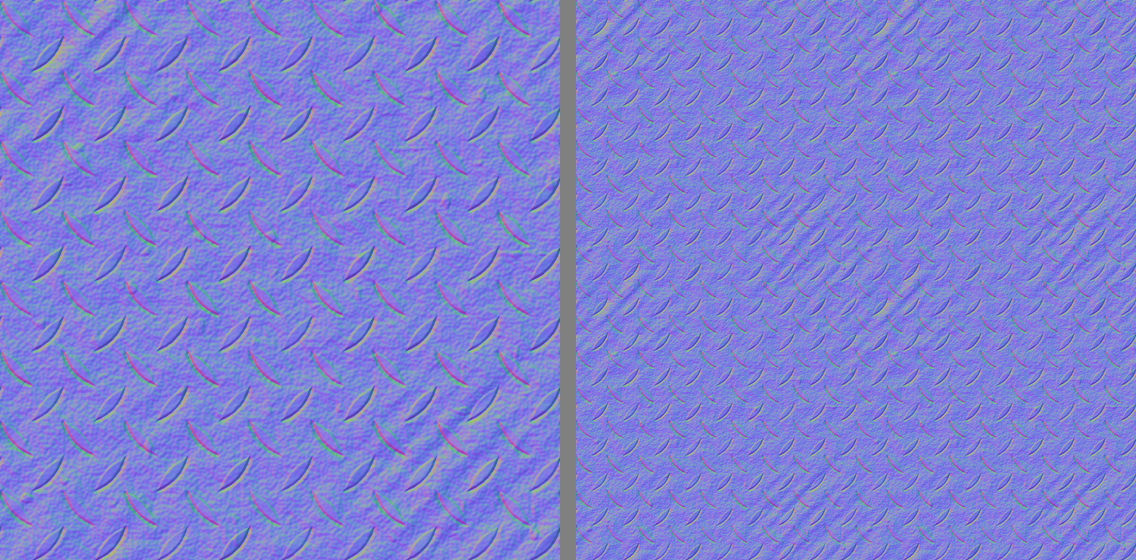
Left: one tile. Right: repeated 2 by 2.
This texture map is drawn by a three.js fragment shader. Its source:

```glsl
varying vec2 vUv;

// Lug layout, in cells and canvas units
const vec2 GRID = vec2(9.0, 8.0);
const vec2 FALLING_CENTRE = vec2(0.266, 0.74);
const vec2 RISING_CENTRE = vec2(0.768, 0.232);
const vec2 LUG_AXIS = vec2(0.667, 0.745);
const float LUG_HALF_LENGTH = 0.0425;
const float LUG_HALF_WIDTH = 0.0112;

// Lug relief
const float RIM_HEIGHT = 0.0042;
const float RIM_INNER = 0.0025;
const float RIM_OUTER = 0.0036;
const float FACE_SLOPE = 0.15;
const float FACE_EDGE = 0.0055;
const float LUG_GRAIN = 0.45;

// Plate surface
const vec2 FINE_GRAIN = vec2(148.0, 156.0);
const vec2 COARSE_GRAIN = vec2(64.0, 69.0);
const vec2 BROAD_WAVES = vec2(16.0, 19.0);
const float FINE_HEIGHT = 0.0015;
const float COARSE_HEIGHT = 0.0021;
const float BROAD_HEIGHT = 0.0065;
const vec2 DENT_CELLS = vec2(32.0, 32.0);
const float DENT_DEPTH = 0.003;
const vec2 STREAK_CELLS = vec2(22.0, 3.0);
const float STREAK_HEIGHT = 0.008;
const vec2 WORN_A = vec2(0.12, 0.87);
const vec2 WORN_B = vec2(0.86, 0.13);

// Normal encoding
const float SAMPLE_STEP = 0.001;
const vec3 COLOUR_BASE = vec3(0.498, 0.505, 0.105);
const vec3 COLOUR_RANGE = vec3(0.35, 0.35, 0.78);
const float BLUE_SKEW = 0.2;

float hash(vec2 p) {
  vec3 q = fract(vec3(p.xyx) * 0.1031);
  q += dot(q, q.yzx + 33.33);
  return fract((q.x + q.y) * q.z);
}

float cornerRamp(vec2 cell, vec2 offset, vec2 period) {
  float angle = 6.28319 * hash(mod(cell, period) + period);
  return dot(vec2(cos(angle), sin(angle)), offset);
}

// Gradient noise that wraps after a whole number of cells
float wrappedNoise(vec2 p, vec2 period) {
  vec2 cell = floor(p);
  vec2 f = p - cell;
  vec2 w = f * f * f * (f * (f * 6.0 - 15.0) + 10.0);
  vec2 e = vec2(1.0, 0.0);
  float low = mix(cornerRamp(cell, f, period), cornerRamp(cell + e, f - e, period), w.x);
  float high = mix(cornerRamp(cell + e.yx, f - e.yx, period),
                   cornerRamp(cell + 1.0, f - 1.0, period), w.x);
  return mix(low, high, w.y);
}

// Lens-shaped lug: x is its height, y its coverage
vec2 lug(vec2 p, vec2 centre, float mirror) {
  vec2 q = p * GRID - centre + 0.5;
  vec2 local = (fract(q) - 0.5) / GRID;
  local.x *= mirror;
  float along = dot(local, LUG_AXIS);
  float across = dot(local, vec2(-LUG_AXIS.y, LUG_AXIS.x));

  float radius = (LUG_HALF_LENGTH * LUG_HALF_LENGTH + LUG_HALF_WIDTH * LUG_HALF_WIDTH)
               / (2.0 * LUG_HALF_WIDTH);
  float d = length(vec2(along, abs(across) + radius - LUG_HALF_WIDTH)) - radius;
  float inside = smoothstep(0.0, FACE_EDGE, -d);

  // Sharp rim on the lower side, face sinking towards the upper side
  float r = d / (d > 0.0 ? RIM_OUTER : RIM_INNER);
  float tips = 1.0 - smoothstep(0.85, 1.08, abs(along) / LUG_HALF_LENGTH);
  float rim = RIM_HEIGHT * exp(-r * r) * smoothstep(-0.002, 0.002, -across) * tips;
  float face = -FACE_SLOPE * (across + LUG_HALF_WIDTH) * inside;
  float strength = mix(0.8, 1.15, hash(mod(floor(q), GRID) + 7.0 * mirror + 20.0));
  return vec2((rim + face) * strength, inside);
}

float wornPatch(vec2 p, vec2 centre) {
  vec2 d = fract(p - centre + 0.5) - 0.5;
  return 1.0 - smoothstep(0.08, 0.36, length(d));
}

float plateHeight(vec2 p) {
  vec2 lugs = lug(p, FALLING_CENTRE, -1.0) + lug(p, RISING_CENTRE, 1.0);

  float grain = FINE_HEIGHT * wrappedNoise(p * FINE_GRAIN, FINE_GRAIN)
              + COARSE_HEIGHT * wrappedNoise(p * COARSE_GRAIN, COARSE_GRAIN);
  float waves = BROAD_HEIGHT * wrappedNoise(p * BROAD_WAVES, BROAD_WAVES);
  float dents = smoothstep(0.38, 0.6, wrappedNoise(p * DENT_CELLS, DENT_CELLS));

  // Diagonal streaks gathered in two worn patches
  float streaks = wrappedNoise(vec2(p.x - p.y, p.x) * STREAK_CELLS, STREAK_CELLS);
  float wear = 0.08 + max(wornPatch(p, WORN_A), wornPatch(p, WORN_B));

  return lugs.x + grain * mix(1.0, LUG_GRAIN, lugs.y) + waves
       - DENT_DEPTH * dents + STREAK_HEIGHT * wear * streaks;
}

void main() {
  vec2 e = vec2(SAMPLE_STEP, 0.0);
  vec2 slope = vec2(plateHeight(vUv + e) - plateHeight(vUv - e),
                    plateHeight(vUv + e.yx) - plateHeight(vUv - e.yx)) / (2.0 * SAMPLE_STEP);
  // Green points down the canvas
  vec3 normal = normalize(vec3(-slope.x, slope.y, 1.0));
  vec3 colour = COLOUR_BASE + COLOUR_RANGE * normal;
  colour.b -= BLUE_SKEW * normal.y;
  gl_FragColor = vec4(colour, 1.0);
}
```
